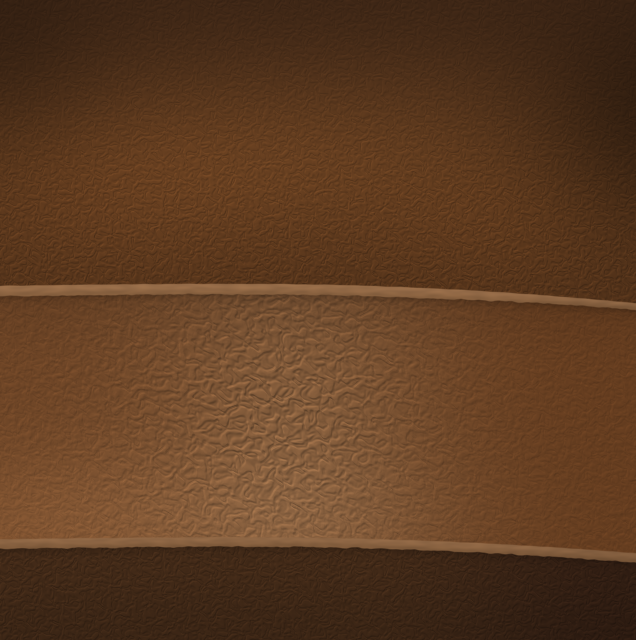
Give the GLSL for this texture, as a WebGL 1 fragment shader.

```glsl
precision highp float;
// Curved leather panels: a dark upper wall, a glossy pebbled band and a dark base,
// separated by two pale cut rims. Embossed gradient noise forms the grain;
// broad soft gradients form the lighting.
uniform vec2 u_resolution;

vec2 hashGradient(vec2 cell) {
    vec3 q = fract(cell.xyx * vec3(0.1031, 0.1030, 0.0973));
    q += dot(q, q.yzx + 33.33);
    float angle = 6.2832 * fract((q.x + q.y) * q.z);
    return vec2(cos(angle), sin(angle));
}

float gradientNoise(vec2 p) {
    vec2 i = floor(p);
    vec2 f = p - i;
    vec2 w = f * f * f * (f * (f * 6.0 - 15.0) + 10.0);
    float a = dot(hashGradient(i), f);
    float b = dot(hashGradient(i + vec2(1.0, 0.0)), f - vec2(1.0, 0.0));
    float c = dot(hashGradient(i + vec2(0.0, 1.0)), f - vec2(0.0, 1.0));
    float d = dot(hashGradient(i + 1.0), f - 1.0);
    return mix(mix(a, b, w.x), mix(c, d, w.x), w.y);
}

// Rounded pebbles with narrow creases between them.
float pebbleHeight(vec2 p) {
    vec2 warp = vec2(gradientNoise(p * 0.55), gradientNoise(p * 0.55 + 41.0));
    vec2 q = p + warp * 0.8;
    float n = gradientNoise(q);
    float fine = gradientNoise(q * 1.9 + 17.0);
    return 0.65 * smoothstep(0.0, 0.3, abs(n + 0.12)) + 0.7 * n + 0.35 * fine;
}

// Light from the upper left picks out slopes; creases stay dark.
float embossedGrain(vec2 p) {
    float height = pebbleHeight(p);
    float slope = height - pebbleHeight(p + vec2(-0.14, 0.26));
    return slope * 1.25 + (height - 0.36) * 0.35;
}

float softSpot(vec2 p, vec2 center, vec2 radius) {
    vec2 d = (p - center) / radius;
    return exp(-dot(d, d));
}

// Nearly level on the left, bending down towards the right.
float rimCurve(float x, float peak, float bend) {
    float d = x - 0.38;
    return peak - d * d * (d > 0.0 ? bend : 0.022);
}

float below(float y, float edge, float blur) {
    return 1.0 - smoothstep(edge - blur, edge + blur, y);
}

vec3 upperWall(vec2 p) {
    vec3 c = mix(vec3(0.315, 0.192, 0.098), vec3(0.235, 0.145, 0.082),
                 smoothstep(0.72, 1.02, p.y));
    c += vec3(0.075, 0.048, 0.024) * softSpot(p, vec2(0.46, 0.76), vec2(0.42, 0.16));
    c += vec3(0.045, 0.026, 0.012) * softSpot(p, vec2(0.12, 0.69), vec2(0.30, 0.14));
    c += vec3(0.035, 0.020, 0.008) * softSpot(p, vec2(0.82, 0.65), vec2(0.22, 0.10));
    c *= 1.0 - 0.36 * softSpot(p, vec2(1.04, 0.81), vec2(0.19, 0.17));
    c *= 1.0 - 0.16 * softSpot(p, vec2(0.0, 0.92), vec2(0.15, 0.20));
    return c;
}

vec3 glossyBand(vec2 p) {
    vec3 c = mix(vec3(0.425, 0.265, 0.145), vec3(0.395, 0.238, 0.122),
                 smoothstep(0.4, 0.95, p.x));
    c += vec3(0.075, 0.085, 0.080) * softSpot(p, vec2(0.46, 0.35), vec2(0.23, 0.30));
    c += vec3(0.055, 0.052, 0.045) * softSpot(p, vec2(0.46, 0.17), vec2(0.28, 0.12));
    c += vec3(0.070, 0.055, 0.040) * softSpot(p, vec2(0.06, 0.18), vec2(0.25, 0.12));
    return c * (1.0 - 0.08 * smoothstep(0.42, 0.56, p.y));
}

vec3 darkBase(vec2 p) {
    vec3 c = mix(vec3(0.245, 0.155, 0.088), vec3(0.185, 0.112, 0.070),
                 smoothstep(0.55, 1.0, p.x));
    return c * mix(0.93, 1.05, smoothstep(0.0, 0.14, p.y));
}

// Pale fibrous strip with a brighter upper half.
vec3 cutRim(vec2 p, float depth, float brightness) {
    float fiber = gradientNoise(p * vec2(38.0, 170.0));
    vec3 c = mix(vec3(0.59, 0.425, 0.285), vec3(0.52, 0.37, 0.24), smoothstep(0.2, 1.0, depth));
    return c * brightness * (1.0 + 0.09 * fiber) * (1.0 - 0.08 * smoothstep(0.7, 1.0, p.x));
}

// Lays the rim and the panel beneath it over the panel above.
vec3 layerPanel(vec3 above, vec3 panel, vec2 p, float top, float width, float brightness, float blur) {
    float wobble = 0.0022 * gradientNoise(vec2(p.x * 42.0, top * 20.0));
    float crest = top + wobble * 0.45;
    float bottom = top - width + wobble + 0.0013 * gradientNoise(vec2(p.x * 100.0, 7.3));
    float contact = exp(-max(bottom - p.y, 0.0) / 0.006);
    vec3 rim = cutRim(p, (crest - p.y) / width, brightness);
    vec3 c = mix(above, rim, below(p.y, crest, blur));
    return mix(c, panel * (1.0 - 0.22 * contact), below(p.y, bottom, blur));
}

void main() {
    vec2 p = gl_FragCoord.xy / u_resolution;
    float blur = max(0.0014, 0.8 / u_resolution.y);
    float upperRim = rimCurve(p.x, 0.5565, 0.079);
    float lowerRim = rimCurve(p.x, 0.1605, 0.065);

    // Grain is coarse and bright where the band catches the light.
    float fineGrain = embossedGrain(p * vec2(125.0, 132.0));
    float coarseGrain = embossedGrain(p * vec2(78.0, 92.0) + vec2(0.0, 5.0 * p.x));
    float gloss = softSpot(p, vec2(0.43, 0.36), vec2(0.27, 0.28));
    float wallGrain = mix(0.13, 0.075, smoothstep(0.55, 0.95, p.y));
    float bandGrain = mix(fineGrain, coarseGrain, 0.45 + 0.55 * gloss) * mix(0.09, 0.19, gloss);

    vec3 wall = upperWall(p) * (1.0 + wallGrain * fineGrain);
    vec3 band = glossyBand(p) * (1.0 + bandGrain);
    vec3 base = darkBase(p) * (1.0 + 0.13 * fineGrain);

    vec3 color = layerPanel(wall, band, p, upperRim, mix(0.0165, 0.011, smoothstep(0.6, 1.0, p.x)), 1.0, blur);
    color = layerPanel(color, base, p, lowerRim, 0.0150, 0.95, blur);
    gl_FragColor = vec4(color, 1.0);
}
```
